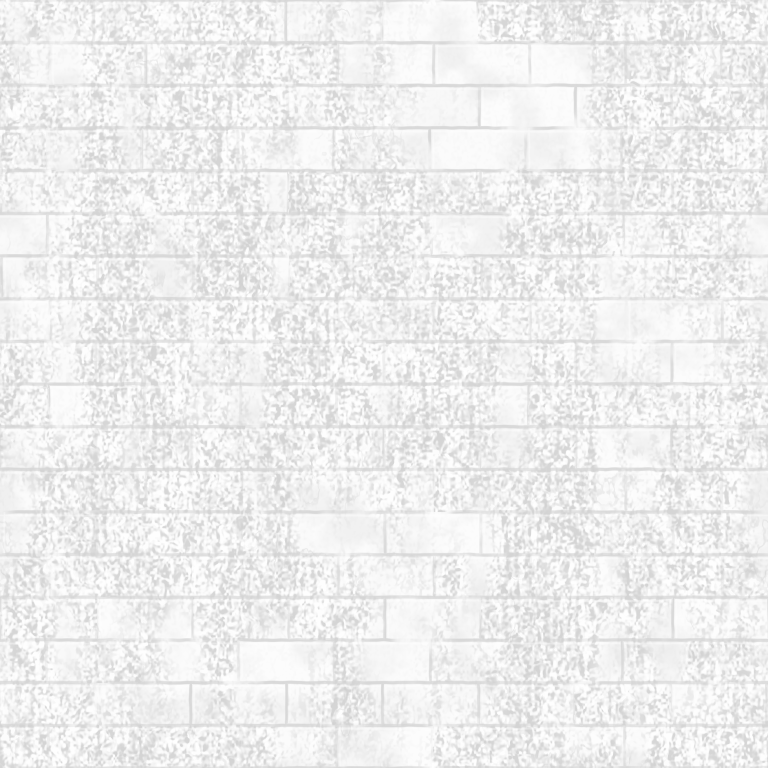
Reproduce this texture map procedurally as a WebGL 2 fragment shader.

```glsl
#version 300 es
precision highp float;

uniform vec2 u_resolution;
out vec4 outColor;

// Layout, in canvas units
const vec2 BRICKS = vec2(8.0, 18.0);
const float BED_HALF_WIDTH = 0.0021;
const float HEAD_HALF_WIDTH = 0.0019;
const float ROW_JITTER = 0.05;
const float EDGE_WOBBLE = 0.0012;

// Tones
const vec3 CLEAN_COLOR = vec3(0.982);
const vec3 MOTTLE_COLOR = vec3(0.93);
const vec3 SPECK_COLOR = vec3(0.79);
const vec3 JOINT_COLOR = vec3(0.83);
const vec3 CHIP_COLOR = vec3(1.0);

// Weathering
const vec2 GRAIN_CELLS = vec2(330.0, 240.0);
const vec2 CROSS_CELLS = vec2(210.0, 210.0);
const vec2 STREAK_CELLS = vec2(190.0, 54.0);
const vec2 SCRATCH_CELLS = vec2(52.0, 30.0);
const vec2 CLEAN_CENTER = vec2(0.66, 0.8);
const float CLEAN_RADIUS = 0.3;
const float CLEAN_AMOUNT = 0.1;
const float GRAIN_WARP = 0.004;
const float SPECK_START = 0.4;
const float SPECK_FULL = 0.74;
const float SPECK_STRENGTH = 0.74;
const float SCRATCH_STRENGTH = 0.3;

float hash(vec2 p) {
  return fract(sin(dot(p, vec2(127.1, 311.7))) * 43758.5453);
}

// Value noise that wraps at the canvas edges
float tileNoise(vec2 uv, vec2 cells, float seed) {
  vec2 p = uv * cells;
  vec2 i = floor(p);
  vec2 f = fract(p);
  f = f * f * (3.0 - 2.0 * f);
  vec2 a = mod(i, cells) + seed;
  vec2 b = mod(i + 1.0, cells) + seed;
  return mix(mix(hash(a), hash(vec2(b.x, a.y)), f.x),
             mix(hash(vec2(a.x, b.y)), hash(b), f.x), f.y);
}

float fractalNoise(vec2 uv, vec2 cells, float seed) {
  float sum = 0.0;
  float weight = 0.5;
  for (int octave = 0; octave < 4; octave++) {
    sum += weight * tileNoise(uv, cells, seed);
    cells *= 2.0;
    seed += 17.0;
    weight *= 0.5;
  }
  return sum / 0.9375;
}

float band(float dist, float halfWidth, float soft) {
  return 1.0 - smoothstep(halfWidth - soft, halfWidth + soft, dist);
}

void main() {
  vec2 uv = gl_FragCoord.xy / u_resolution;
  float soft = max(0.8 / min(u_resolution.x, u_resolution.y), 0.0008);

  // Running bond: every other course shifts by half a brick
  vec2 wobble = vec2(tileNoise(uv, vec2(90.0), 3.0), tileNoise(uv, vec2(90.0), 9.0)) - 0.5;
  vec2 wall = (uv + wobble * EDGE_WOBBLE) * BRICKS;
  float row = mod(floor(wall.y), BRICKS.y);
  wall.x += 0.5 * (1.0 - mod(row, 2.0)) + ROW_JITTER * (hash(vec2(row, 4.0)) - 0.5);
  vec2 brick = vec2(mod(floor(wall.x), BRICKS.x), row);
  vec2 offset = (fract(wall + 0.5) - 0.5) / BRICKS;
  vec2 jointDist = abs(offset);
  float brickTone = hash(brick + 21.0);

  // Wear varies by patch, run and brick, and spares one broad area
  float patches = fractalNoise(uv, vec2(7.0), 31.0);
  float runs = fractalNoise(uv, vec2(24.0, 6.0), 57.0);
  float spared = 1.0 - smoothstep(0.0, CLEAN_RADIUS, length(uv - CLEAN_CENTER));
  float wearField = 0.36 * patches + 0.44 * runs + 0.2 * brickTone - CLEAN_AMOUNT * spared;
  float wear = smoothstep(0.33, 0.52, wearField);

  // Plaster mottling
  float mottle = fractalNoise(uv, vec2(22.0, 26.0), 73.0);
  vec3 color = mix(CLEAN_COLOR, MOTTLE_COLOR, smoothstep(0.36, 0.75, mottle) * 0.8);
  color -= 0.02 * (brickTone - 0.4) * (1.0 - wear);

  // Fine specks drawn out into drips; the integer shear keeps the wrap
  vec2 grainUv = uv + GRAIN_WARP * wobble;
  float grain = tileNoise(grainUv, GRAIN_CELLS, 113.0);
  float crossGrain = tileNoise(vec2(grainUv.x + grainUv.y, grainUv.y - grainUv.x), CROSS_CELLS, 127.0);
  float streak = tileNoise(grainUv, STREAK_CELLS, 139.0);
  float rough = 0.46 * grain + 0.27 * crossGrain + 0.27 * streak;
  float speck = smoothstep(SPECK_START, SPECK_FULL, rough + 0.1 * (runs - 0.5));
  color = mix(color, SPECK_COLOR, speck * mix(0.06, SPECK_STRENGTH, wear));
  color = mix(color, CHIP_COLOR, band(rough, 0.37, 0.05) * wear * 0.8);

  // Scattered clumps of scratches
  float ridge = abs(fractalNoise(uv, SCRATCH_CELLS, 163.0) - 0.5);
  float clump = smoothstep(0.58, 0.72, fractalNoise(uv, vec2(9.0, 11.0), 181.0));
  color = mix(color, SPECK_COLOR, band(ridge, 0.03, 0.025) * clump * SCRATCH_STRENGTH);

  // Mortar joints, partly buried by the worn coat
  float breaks = fractalNoise(uv, vec2(30.0, 24.0), 91.0);
  float bed = band(jointDist.y, BED_HALF_WIDTH, soft);
  float head = band(jointDist.x, HEAD_HALF_WIDTH, soft);
  bed *= smoothstep(0.15, 0.55, breaks) * mix(0.85, 0.65, wear);
  head *= smoothstep(0.2, 0.6, breaks) * mix(0.85, 0.35, wear);

  // Pale lip beside each joint
  float lip = max(band(abs(offset.y + 2.2 * BED_HALF_WIDTH), 0.0012, soft),
                  band(abs(offset.x - 2.4 * HEAD_HALF_WIDTH), 0.0011, soft) * (1.0 - wear));
  color = mix(color, CHIP_COLOR, 0.4 * lip);
  color = mix(color, JOINT_COLOR, max(bed, head));

  outColor = vec4(clamp(color, 0.0, 1.0), 1.0);
}
```
